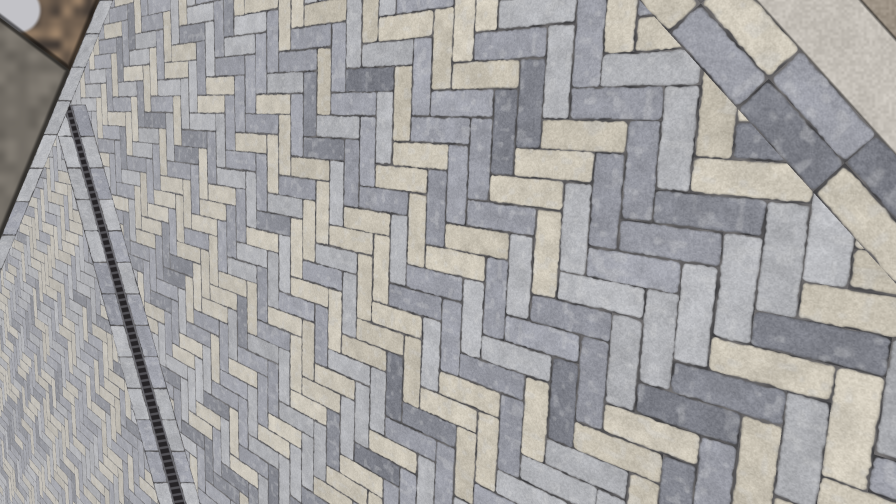
This texture is drawn by a Shadertoy shader. Its source:

```glsl
// Herringbone paving of worn 3:1 blocks, seen obliquely: a projective map turns the
// canvas into ground units one block wide, where each cell finds its own block.
// A diagonal border, a slotted drain and a rough corner are laid over the field.

float hash(vec2 p) {
    vec3 q = fract(p.xyx * vec3(0.1031, 0.1030, 0.0973));
    q += dot(q, q.yzx + 33.33);
    return fract((q.x + q.y) * q.z);
}

float noise(vec2 p) {
    vec2 i = floor(p), f = fract(p);
    f = f * f * (3.0 - 2.0 * f);
    return mix(mix(hash(i), hash(i + vec2(1, 0)), f.x),
               mix(hash(i + vec2(0, 1)), hash(i + vec2(1, 1)), f.x), f.y);
}

// One tumbled block; q is measured from its centre in block widths, tone picks its colour
vec3 block(vec2 q, vec2 halfSize, vec2 id, float tone) {
    vec2 grainPos = q + id * 7.3;
    // Slightly shifted, with chipped edges
    q += 0.035 * (vec2(hash(id + 31.0), hash(id + 71.0)) - 0.5);
    vec2 corner = abs(q) - halfSize + 0.11;
    float d = length(max(corner, 0.0)) + min(max(corner.x, corner.y), 0.0) - 0.11;
    d += 0.05 * (noise(grainPos * 3.0) - 0.5) + 0.04 * (noise(grainPos * 9.0) - 0.5);

    // Sand, light grey, blue grey or charcoal
    vec3 color = tone < 0.38 ? vec3(0.785, 0.760, 0.705)
               : tone < 0.66 ? vec3(0.695, 0.700, 0.715)
               : tone < 0.90 ? vec3(0.605, 0.612, 0.645)
                             : vec3(0.500, 0.508, 0.540);
    color += 0.07 * (hash(id + 53.0) - 0.5);

    // Blotches, pale scuffs, grain and a worn rim
    color *= 0.95 + 0.10 * noise(grainPos * 2.2);
    color = mix(color, vec3(0.80), 0.3 * smoothstep(0.6, 0.9, noise(grainPos * 4.0 + 9.0)));
    color += 0.05 * (noise(grainPos * 13.0) - 0.5) + 0.07 * (noise(grainPos * 27.0) - 0.5);
    color *= mix(0.86, 1.0, smoothstep(0.0, -0.07, d));
    vec3 joint = mix(vec3(0.22, 0.22, 0.23), vec3(0.46, 0.45, 0.45), noise(grainPos * 2.7 + 40.0));
    return mix(joint, color, smoothstep(0.02, -0.025, d));
}

// Straight course of blocks: s.x counts blocks along, s.y counts rows
vec3 course(vec2 s, float len, float seed, float tone) {
    vec2 size = vec2(len, 1.0);
    return block((fract(s) - 0.5) * size, size * 0.5 - 0.025, floor(s) + seed, tone);
}

// Each diagonal run of six cells holds a lying block, then a standing one
vec3 herringbone(vec2 g) {
    vec2 cell = floor(g);
    float k = mod(cell.x - cell.y, 6.0);
    bool lying = k < 3.0;
    vec2 start = lying ? cell - vec2(k, 0) : cell - vec2(0, 5.0 - k);
    vec2 size = lying ? vec2(3, 1) : vec2(1, 3);
    vec2 id = start + (lying ? 0.0 : 211.0);
    return block(g - start - size * 0.5, size * 0.5 - 0.025, id, hash(id + 17.0));
}

// p is in canvas heights
vec3 scene(vec2 p) {
    float drop = 0.792 - p.y;
    float depth = p.x + 0.532 - 0.1345 * drop;
    vec2 ground = vec2(45.7 * (p.x - 0.56), -26.5 * drop) / depth + vec2(-11.69, 4.46);
    float far = 1.0 - smoothstep(0.4, 1.4, depth);
    vec3 color = mix(herringbone(ground), vec3(0.69, 0.69, 0.70), 0.4 * far);

    // Drain with a course of grey blocks on either side
    float across = 0.963 * (p.x - 0.134 - 0.281 * drop);
    float drainHalf = 0.007 + 0.006 * drop;
    float side = abs(across) - drainHalf;
    if (drop > 0.0 && side < 0.028) {
        vec2 s = vec2(drop * 16.0, side / 0.028);
        float grey = 0.42 + 0.4 * hash(floor(s) + step(0.0, across));
        color = course(s, 2.2, across < 0.0 ? 300.0 : 400.0, grey);
        if (side < 0.0) {
            float slot = smoothstep(0.25, 0.4, abs(fract(drop * 75.0 + across * 12.0) - 0.5));
            float rim = smoothstep(-0.004, -0.001, side);
            color = mix(vec3(0.15, 0.14, 0.15), vec3(0.44, 0.44, 0.46), max(0.6 * slot, rim));
        }
    }

    // Two-row border, every third block sand, and the concrete slab outside it
    float outward = 0.741 * p.x - 0.670 * (1.0 - p.y);
    float along = 0.670 * p.x + 0.741 * (1.0 - p.y);
    float row = (outward - 0.94) / 0.0855;
    if (row > 0.0) {
        float n = sqrt(max(86.4 * along - 13.7, 0.0)) - 8.2;
        float turn = mod(floor(n) - floor(row), 3.0);
        color = course(vec2(n, row), 2.5, 505.0, turn > 1.5 ? 0.1 : 0.8 + 0.15 * turn);
    }
    if (row > 2.0) {
        color = row < 3.8 ? vec3(0.77, 0.75, 0.72) : vec3(0.60, 0.56, 0.51);
        color += 0.08 * (noise(p * 180.0) - 0.5) + 0.05 * (noise(p * 25.0) - 0.5);
        float seam = min(row - 2.0, abs(row - 3.8));
        color *= mix(0.5, 1.0, smoothstep(0.0, 0.06, seam));
    }

    // Edging, then the bare slab and dirt beyond it, upper left
    float inside = 0.92 * (p.x + 0.415 * (1.0 - p.y) - 0.197);
    if (inside < 0.026) {
        vec2 s = vec2((1.0 - p.y) * 15.0, inside / 0.026);
        color = course(s, 2.3, 600.0, 0.42 + 0.35 * hash(floor(s)));
    }
    if (inside < 0.0) {
        float below = 0.965 - p.y - 0.75 * p.x;
        float rough = noise(p * 45.0);
        color = vec3(0.45, 0.43, 0.40) * (0.88 + 0.24 * rough);
        if (below < 0.0) {
            color = mix(vec3(0.26, 0.23, 0.21), vec3(0.62, 0.52, 0.42), rough);
            float rubble = smoothstep(0.05, 0.04, length(p - vec2(0.035, 0.98)));
            color = mix(color, vec3(0.76, 0.76, 0.78), rubble);
        }
        color *= mix(0.45, 1.0, smoothstep(0.004, 0.012, min(abs(below), -inside)));
    }
    return color;
}

void mainImage(out vec4 fragColor, in vec2 fragCoord) {
    // Nine samples per pixel smooth every edge
    vec3 sum = vec3(0.0);
    for (int i = 0; i < 9; i++) {
        vec2 offset = (vec2(i % 3, i / 3) - 1.0) / 3.0;
        sum += scene((fragCoord + offset) / iResolution.y);
    }
    fragColor = vec4(sum / 9.0, 1.0);
}
```
